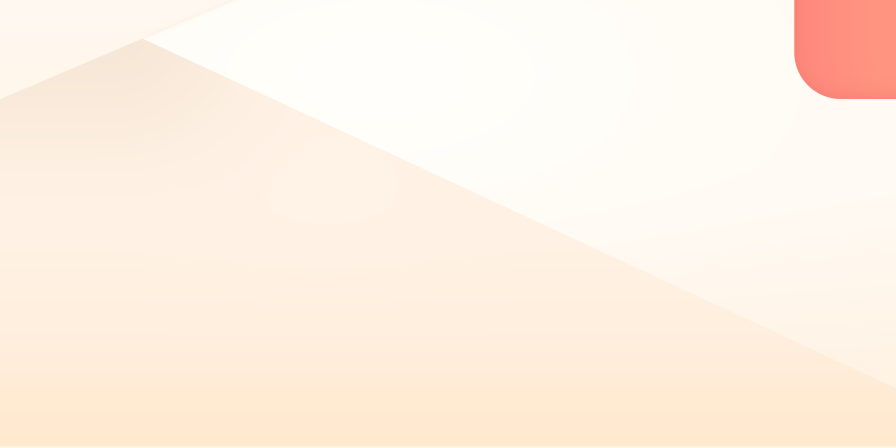
Reproduce this background procedurally as a Shadertoy shader.

```glsl
// Pale cream slopes under a soft white sky, with a coral tab in the top right corner.

// Coverage of a shape: 1 where the signed distance is negative, smooth at the edge.
float cover(float dist) {
    float pixel = 1.0 / iResolution.y;
    return smoothstep(0.7 * pixel, -0.7 * pixel, dist);
}

// Elliptical glow that fades from 1 at its centre.
float glow(vec2 p, vec2 centre, vec2 radius) {
    vec2 q = (p - centre) / radius;
    return exp(-dot(q, q));
}

// Tab with a rounded lower corner and a hollow curve that joins the top border.
float tabDistance(vec2 p) {
    float corner = length(max(vec2(1.877, 0.883) - p, 0.0)) - 0.104;
    float hollow = 0.112 - length(vec2(max(p.x - 1.661, 0.0), p.y - 0.888));
    return p.y > 0.888 ? max(corner, hollow) : corner;
}

vec3 skyColor(vec2 p) {
    vec3 warm = mix(vec3(1.0, 0.95, 0.895), vec3(1.0, 0.978, 0.95), smoothstep(0.1, 0.65, p.y));
    float white = glow(p, vec2(0.85, 0.83), vec2(0.85, 0.42));
    return mix(warm, vec3(1.0, 0.997, 0.98), white);
}

vec3 slopeColor(vec2 p) {
    vec3 color = mix(vec3(1.0, 0.912, 0.81), vec3(0.998, 0.935, 0.868), smoothstep(0.0, 0.28, p.y));
    color = mix(color, vec3(1.0, 0.948, 0.895), smoothstep(0.2, 0.55, p.y));
    // Dim beige below the peak and the left ridge.
    float shade = smoothstep(0.5, 0.92, p.y) * (1.0 - smoothstep(0.25, 0.75, p.x));
    color = mix(color, vec3(0.968, 0.905, 0.842), shade);
    return mix(color, vec3(1.0, 0.95, 0.91), 0.5 * glow(p, vec2(0.73, 0.59), vec2(0.25, 0.18)));
}

void mainImage(out vec4 fragColor, in vec2 fragCoord) {
    vec2 p = fragCoord / iResolution.y;
    vec2 peak = vec2(0.318, 0.914);

    // Signed distances to the two straight ridges, positive above them.
    float leftRidge = dot(p - peak, normalize(vec2(-0.426, 1.0)));
    float rightRidge = dot(p - peak, normalize(vec2(0.464, 1.0)));

    // Sky and main slope.
    vec3 color = mix(skyColor(p), slopeColor(p), cover(rightRidge));

    // Upper left sheet, with a faint tan rim beyond the peak.
    vec3 sheet = mix(vec3(1.0, 0.965, 0.925), vec3(1.0, 0.973, 0.942), smoothstep(0.8, 1.0, p.y));
    color = mix(color, sheet, cover(-leftRidge));
    float rim = exp(-abs(leftRidge) / 0.003) * smoothstep(0.3, 0.34, p.x);
    color = mix(color, vec3(0.985, 0.925, 0.86), 0.6 * rim);

    // Coral tab, lighter to the right and darker along its inner edge.
    float tab = tabDistance(p);
    vec3 coral = mix(vec3(1.0, 0.545, 0.495), vec3(1.0, 0.585, 0.505), smoothstep(1.78, 2.0, p.x));
    coral = mix(coral, vec3(0.95, 0.48, 0.43), 0.6 * exp(min(tab, 0.0) / 0.018));
    color = mix(color, coral, cover(tab));

    // Thin pale strip along the bottom.
    color = mix(color, vec3(1.0, 0.96, 0.91), cover(p.y - 0.004));
    fragColor = vec4(color, 1.0);
}
```
